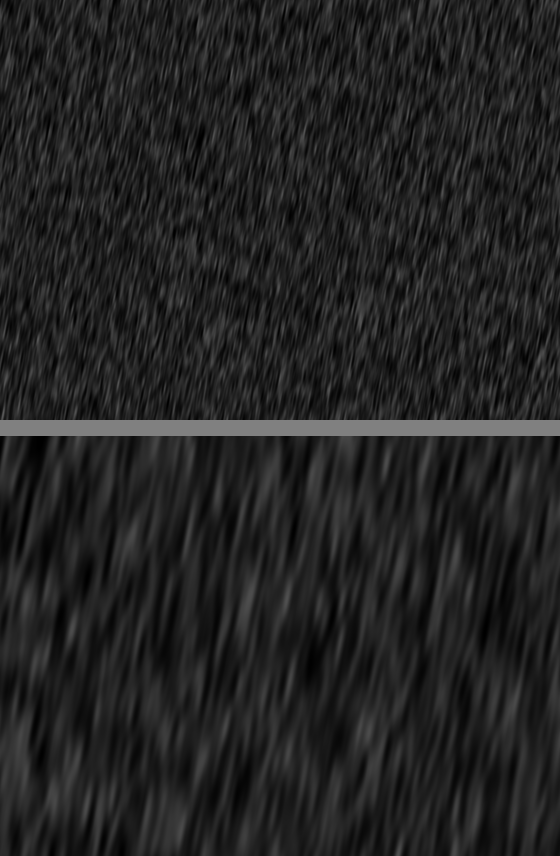
Top: the whole. Bottom: its middle third, enlarged.
This texture is drawn by a Shadertoy shader. Its source:

```glsl
// Dark brushed fibres: short soft grey streaks leaning to the right.
// Layers of stretched noise, with columns shifted at random along the streak,
// are summed into a bell-shaped field and then mapped to a dark grey scale.

const float LEAN          = 0.19;               // radians from the vertical
const float LEAN_SPREAD   = 0.02;               // change of lean between layers
const vec2  STREAK_SIZE   = vec2(0.0043, 0.027); // width, length in canvas heights
const float SIZE_GROWTH   = 1.12;               // size ratio between layers
const int   STREAK_LAYERS = 3;
const vec2  CLUMP_SIZE    = vec2(0.018, 0.045);
const float CLUMP_WEIGHT  = 0.22;
const float NOISE_SIGMA   = 0.214;              // deviation of one noise layer
const float MID_GREY      = 0.125;
const float CONTRAST      = 0.052;
const float HIGHLIGHT     = 0.004;              // skew towards bright streaks

// Integer hash of a cell and a layer seed, from 0 to 1
float hash(ivec2 cell, int seed) {
    uint h = uint(cell.x) * 1597u ^ uint(cell.y) * 51749u ^ uint(seed) * 7919u;
    h = (h ^ (h >> 16)) * 73244475u;
    h = (h ^ (h >> 15)) * 73244475u;
    h ^= h >> 16;
    return float(h & 65535u) / 65535.0;
}

// Smooth noise along one column, which has its own random shift
float columnNoise(int column, float along, int seed) {
    along += hash(ivec2(column, 9001), seed);
    int cell = int(floor(along));
    float blend = smoothstep(0.0, 1.0, fract(along));
    return mix(hash(ivec2(column, cell), seed),
               hash(ivec2(column, cell + 1), seed), blend);
}

// Stretched noise centred on zero, with a deviation near one
float streakNoise(vec2 p, vec2 size, float lean, int seed) {
    float c = cos(lean), s = sin(lean);
    vec2 q = vec2(c * p.x - s * p.y, s * p.x + c * p.y) / size;
    int column = int(floor(q.x));
    float blend = smoothstep(0.0, 1.0, fract(q.x));
    float value = mix(columnNoise(column, q.y, seed),
                      columnNoise(column + 1, q.y, seed), blend);
    return (value - 0.5) / NOISE_SIGMA;
}

void mainImage(out vec4 fragColor, in vec2 fragCoord) {
    vec2 p = fragCoord / iResolution.y;

    // Fine streaks
    float field = 0.0;
    vec2 size = STREAK_SIZE;
    for (int i = 0; i < STREAK_LAYERS; i++) {
        float lean = LEAN + LEAN_SPREAD * float(i - 1);
        field += streakNoise(p, size, lean, i + 1);
        size *= SIZE_GROWTH;
    }

    // Faint broad clumps, then back to unit deviation
    field += CLUMP_WEIGHT * streakNoise(p, CLUMP_SIZE, LEAN, 17);
    field /= sqrt(float(STREAK_LAYERS) + CLUMP_WEIGHT * CLUMP_WEIGHT);

    // Grey scale
    float grey = MID_GREY + CONTRAST * field + HIGHLIGHT * field * field;
    fragColor = vec4(vec3(clamp(grey, 0.0, 1.0)), 1.0);
}
```
